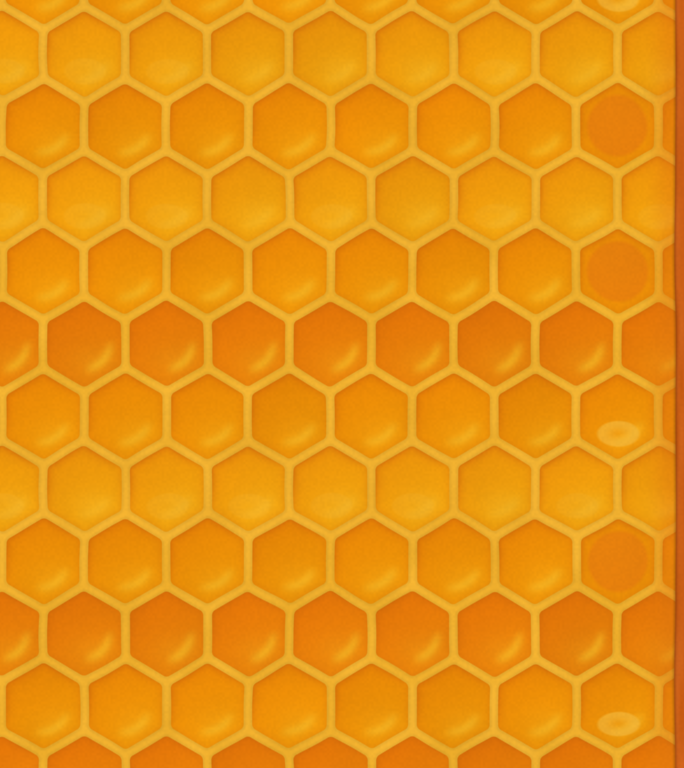
This pattern is drawn by a Shadertoy shader. Its source:

```glsl
// Honeycomb: pointy-top hexagonal cells filled with honey between pale wax walls.
// The nearest lattice centre gives each cell its row and column; a rounded hexagon
// distance draws the wall, and offset glows, rims and noise shade the honey.

#define PITCH 0.1068                // cell spacing across, in canvas heights
#define ROW_STEP 0.0944             // cell spacing down
#define FIRST_CELL vec2(0.003, 0.930)
#define APOTHEM 0.447               // honey half width, in cell spacings
#define ROUNDING 0.075
#define WOBBLE 0.022
#define FRAME_X 0.879               // left edge of the side board
#define WAX vec3(0.93, 0.68, 0.18)
#define GOLD vec3(0.93, 0.61, 0.05)
#define AMBER vec3(0.92, 0.56, 0.03)
#define ORANGE vec3(0.90, 0.49, 0.04)
#define BOARD vec3(0.79, 0.37, 0.09)

const float ROW_H = 0.8660254;

float hash(vec2 p) {
    vec3 h = fract(vec3(p.xyx) * 0.1031);
    h += dot(h, h.yzx + 33.33);
    return fract((h.x + h.y) * h.z);
}

float noise(vec2 p) {
    vec2 i = floor(p), f = fract(p);
    f = f * f * (3.0 - 2.0 * f);
    return mix(mix(hash(i), hash(i + vec2(1, 0)), f.x),
               mix(hash(i + vec2(0, 1)), hash(i + vec2(1, 1)), f.x), f.y);
}

// Signed distance to a pointy-top hexagon
float hexagon(vec2 p, float apothem) {
    const vec3 k = vec3(-0.8660254, 0.5, 0.5773503);
    p = abs(p.yx);
    p -= 2.0 * min(dot(k.xy, p), 0.0) * k.xy;
    p -= vec2(clamp(p.x, -k.z * apothem, k.z * apothem), apothem);
    return length(p) * sign(p.y);
}

// Column and row (counted downward) of the nearest cell; local receives the offset
vec2 nearestCell(vec2 q, out vec2 local) {
    vec2 id = vec2(0);
    local = vec2(9);
    float top = floor(-q.y / ROW_H);
    for (int i = 0; i < 2; i++) {
        float row = top + float(i);
        float shift = 0.5 * mod(row, 2.0);
        float col = floor(q.x - shift + 0.5);
        vec2 d = q - vec2(col + shift, -row * ROW_H);
        if (dot(d, d) < dot(local, local)) { local = d; id = vec2(col, row); }
    }
    return id;
}

float glow(vec2 p, vec2 size) {
    p /= size;
    return exp(-dot(p, p));
}

vec3 honey(vec2 c, vec2 id, float d) {
    float odd = mod(id.y, 2.0);
    float dark = (mod(id.y, 4.0) < 0.5 && id.y > 0.5) || id.y > 9.5 ? 1.0 : 0.0;
    float gold = (1.0 - odd) * (1.0 - dark);
    float last = odd * step(6.5, id.x) * step(id.x, 7.5);
    float capped = last * (id.y == 1.0 || id.y == 3.0 || id.y == 7.0 ? 1.0 : 0.0);
    float rnd = hash(id + 40.0);

    vec3 col = mix(mix(AMBER, GOLD, gold), ORANGE, max(dark, capped));
    col *= 0.985 + 0.03 * rnd;

    // Shaded upper left, lit lower right
    float slope = dot(c, vec2(0.45, -0.89));
    col += vec3(0.02, 0.075, 0.015) * slope * (1.0 - capped);

    // Crescent of light on the curved floor
    float ring = exp(-pow((length(c + vec2(0.03, -0.03)) - 0.34) / 0.065, 2.0));
    vec2 lightDir = normalize(mix(vec2(0.48, -0.88), vec2(0.75, -0.66), dark));
    float crescent = ring * smoothstep(0.55, 1.0, dot(normalize(c + 1e-4), lightDir));
    float pool = glow(c - vec2(0.12, -0.20), vec2(0.25, 0.17));
    float light = crescent * mix(0.62, 0.40, gold) + pool * mix(0.16, 0.42, gold);
    col = mix(col, vec3(0.95, 0.70, 0.14), light * (1.0 - capped));

    // Glossy patch in a few cells, strongest beside the board
    float patchEdge = length((c - vec2(0.01, -0.21)) / vec2(0.27, 0.16));
    float gloss = smoothstep(1.05, 0.85, patchEdge) * smoothstep(0.0, 1.0, patchEdge + 0.25);
    float amount = max(last * (1.0 - capped) * 0.65, gold * step(0.55, rnd) * 0.16);
    col = mix(col, vec3(0.95, 0.72, 0.24), gloss * amount);

    // Sealed cells: a flat disc with a paler surround
    float disc = smoothstep(0.40, 0.33, length(c));
    col = mix(col, mix(AMBER, vec3(0.90, 0.50, 0.05), disc), capped);

    // Dark rim, deeper under the upper left wall
    float rim = exp(d / 0.045) * (0.26 + 0.45 * smoothstep(0.15, -0.4, slope));
    return mix(col, vec3(0.80, 0.40, 0.04), rim);
}

void mainImage(out vec4 fragColor, in vec2 fragCoord) {
    vec2 p = fragCoord / iResolution.y;
    float pixel = 1.0 / iResolution.y;

    // Lattice coordinates with slightly uneven walls
    vec2 q = (p - FIRST_CELL) / vec2(PITCH, ROW_STEP / ROW_H);
    q += WOBBLE * (vec2(noise(q * 2.3), noise(q * 2.3 + 31.0)) - 0.5);
    vec2 c;
    vec2 id = nearestCell(q, c);
    float d = hexagon(c, APOTHEM - ROUNDING) - ROUNDING;

    // Wax walls, brightest along their crest
    vec3 wax = WAX * (0.95 + 0.06 * smoothstep(0.0, 0.05, d));
    wax += 0.035 * (noise(q * 3.0 + 7.0) - 0.5);
    float edge = pixel / PITCH;
    vec3 col = mix(honey(c, id, d), wax, smoothstep(-edge, edge, d));

    // Warm shade next to the board, then the board with its dark edge
    col = mix(col, vec3(0.88, 0.46, 0.06), 0.45 * smoothstep(0.835, FRAME_X, p.x));
    float side = p.x - FRAME_X - 0.003 * (noise(vec2(p.y * 9.0, 4.0)) - 0.5);
    vec3 board = BOARD + 0.05 * (noise(p * vec2(160.0, 14.0)) - 0.5);
    col = mix(col, board, smoothstep(-pixel, pixel, side));
    col *= 1.0 - 0.18 * exp(-pow(side / 0.0025, 2.0));

    // Fine grain and broad mottling
    col *= 1.0 + 0.030 * (noise(p * 330.0) - 0.5) + 0.025 * (noise(p * 24.0) - 0.5);
    fragColor = vec4(clamp(col, 0.0, 1.0), 1.0);
}
```
